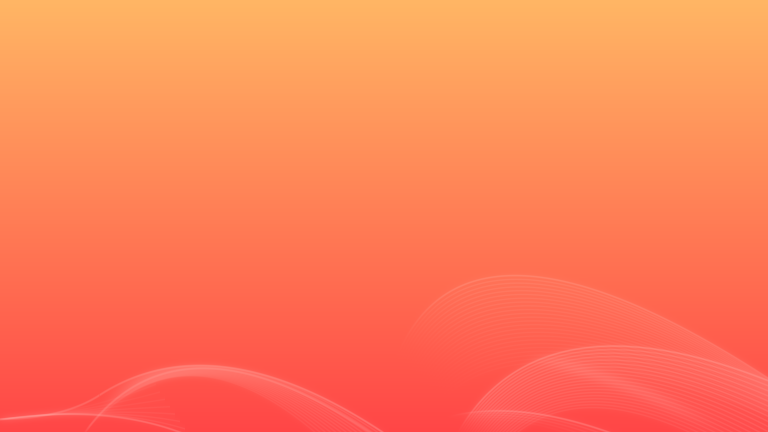
This background is drawn by a Shadertoy shader. Its source:

```glsl
struct Curve { vec2 start; vec2 bend; vec2 end; };

const vec3 BOTTOM_RED = vec3(1.0, 0.272, 0.275);
const vec3 TOP_AMBER = vec3(1.0, 0.712, 0.392);
const vec3 PALE_PINK = vec3(1.0, 0.87, 0.85);

Curve blendCurves(Curve a, Curve b, float t) {
    return Curve(mix(a.start, b.start, t), mix(a.bend, b.bend, t), mix(a.end, b.end, t));
}

// Parameter at which a curve running left to right reaches x
float curveParameter(Curve c, float x) {
    float quadratic = c.start.x - 2.0 * c.bend.x + c.end.x;
    float linear = c.bend.x - c.start.x;
    float offset = c.start.x - x;
    float root = sqrt(max(linear * linear - quadratic * offset, 0.0));
    return -offset / max(linear + root, 0.0001);
}

// Approximate distance to the curve, with its parameter in y
vec2 curveDistance(Curve c, vec2 p) {
    float s = curveParameter(c, p.x);
    vec2 tangent = mix(c.bend - c.start, c.end - c.bend, s);
    float height = mix(mix(c.start.y, c.bend.y, s), mix(c.bend.y, c.end.y, s), s);
    float slope = tangent.y / max(tangent.x, 0.001);
    return vec2(abs(p.y - height) / sqrt(1.0 + slope * slope), s);
}

float strand(Curve c, vec2 p, float width, float fadeIn, float pixel) {
    vec2 d = curveDistance(c, p);
    float span = max(width, pixel);
    float line = (1.0 - smoothstep(0.0, 1.4 * span, d.x)) * width / span;
    return line * smoothstep(0.0, fadeIn, d.y) * step(d.y, 1.0);
}

float glow(Curve c, vec2 p, float radius, float fade) {
    vec2 d = curveDistance(c, p);
    float ends = smoothstep(0.0, fade, d.y) * smoothstep(1.0, 1.0 - fade, d.y);
    return exp(-d.x * d.x / (radius * radius)) * ends;
}

// Strands interpolated from an outer to an inner curve, over a soft veil
float ribbon(Curve outer, Curve inner, vec2 p, int count, float innerStrength,
             float fadeIn, float pixel) {
    float ink = 0.0;
    for (int i = 0; i < count; i++) {
        float t = float(i) / float(count - 1);
        Curve c = blendCurves(outer, inner, t);
        float light = strand(c, p, 0.0022, fadeIn, pixel);
        vec2 d = curveDistance(c, p);
        float veil = exp(-d.x * d.x / 0.0001) * smoothstep(0.0, fadeIn, d.y) * step(d.y, 1.0);
        ink += (light + 0.22 * veil) * mix(1.0, innerStrength, t);
    }
    return ink;
}

void mainImage(out vec4 fragColor, in vec2 fragCoord) {
    vec2 p = fragCoord / iResolution.y;
    float pixel = 1.0 / iResolution.y;
    float right = iResolution.x / iResolution.y;
    p.x *= 1.7778 / right;
    vec3 color = mix(BOTTOM_RED, TOP_AMBER, clamp(p.y, 0.0, 1.0));

    // Tall faint ribbon on the right
    Curve tallOuter = Curve(vec2(0.915, 0.165), vec2(1.08, 0.585), vec2(1.80, 0.11));
    Curve tallInner = Curve(vec2(1.02, 0.07), vec2(1.20, 0.27), vec2(1.80, 0.03));
    float ink = 0.13 * ribbon(tallOuter, tallInner, p, 24, 0.25, 0.35, pixel);
    ink += 0.10 * strand(tallOuter, p, 0.003, 0.3, pixel);

    // Bright ribbon in the lower right corner
    Curve brightOuter = Curve(vec2(1.055, -0.01), vec2(1.25, 0.335), vec2(1.80, 0.11));
    Curve brightInner = Curve(vec2(1.14, -0.06), vec2(1.34, 0.20), vec2(1.80, -0.12));
    ink += 0.20 * ribbon(brightOuter, brightInner, p, 20, 0.45, 0.15, pixel);
    ink += 0.14 * strand(brightOuter, p, 0.003, 0.15, pixel);
    Curve crest = Curve(vec2(1.20, 0.175), vec2(1.40, 0.15), vec2(1.70, -0.01));
    ink += 0.16 * glow(crest, p, 0.016, 0.35);

    // Small arch beneath it
    Curve smallArch = Curve(vec2(1.03, 0.033), vec2(1.20, 0.08), vec2(1.44, -0.012));
    Curve smallInner = Curve(vec2(1.05, 0.025), vec2(1.20, 0.045), vec2(1.36, -0.02));
    ink += 0.12 * ribbon(smallArch, smallInner, p, 5, 0.2, 0.4, pixel);
    ink += 0.22 * strand(smallArch, p, 0.003, 0.4, pixel);

    // Left hill with its rising tail
    Curve hillOuter = Curve(vec2(0.23, 0.085), vec2(0.50, 0.26), vec2(0.90, -0.01));
    Curve hillInner = Curve(vec2(0.19, -0.01), vec2(0.42, 0.27), vec2(0.74, -0.01));
    ink += 0.13 * ribbon(hillOuter, hillInner, p, 14, 0.6, 0.25, pixel);
    Curve tail = Curve(vec2(-0.02, 0.03), vec2(0.14, 0.027), vec2(0.23, 0.085));
    ink += 0.24 * (strand(tail, p, 0.003, 0.1, pixel) + strand(hillOuter, p, 0.003, 0.001, pixel));
    Curve crossing = Curve(vec2(0.19, -0.01), vec2(0.41, 0.305), vec2(0.87, -0.01));
    ink += 0.24 * strand(crossing, p, 0.003, 0.05, pixel);

    // Low swell at the left edge
    Curve lowSwell = Curve(vec2(-0.02, 0.025), vec2(0.25, 0.07), vec2(0.44, -0.01));
    Curve tailSwell = Curve(vec2(-0.02, 0.03), vec2(0.17, 0.035), vec2(0.36, 0.11));
    ink += 0.10 * ribbon(lowSwell, tailSwell, p, 8, 0.4, 0.1, pixel);
    ink += 0.22 * strand(lowSwell, p, 0.003, 0.1, pixel);

    color = mix(color, PALE_PINK, 0.62 * (1.0 - exp(-1.3 * ink)));
    fragColor = vec4(color, 1.0);
}
```
